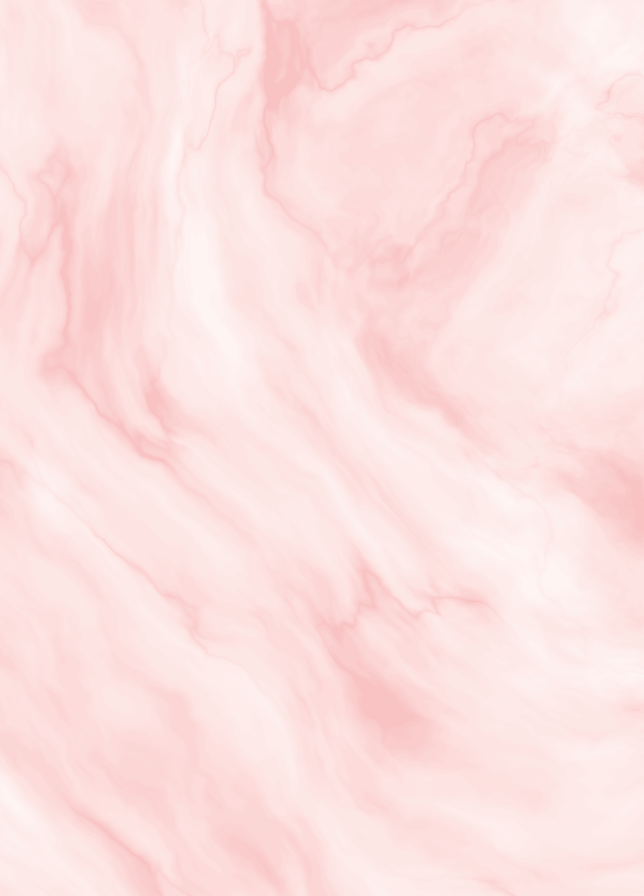
This texture is drawn by a WebGL 2 fragment shader. Its source:

```glsl
#version 300 es
precision highp float;

#define SWIRL_CENTRE vec2(0.97, 0.92)
#define CLOUD_SCALE vec2(5.6, 1.7)
#define VEIN_SCALE vec2(5.0, 1.7)
#define STREAK_SCALE vec2(17.0, 3.6)
#define CLOUD_AMOUNT 0.60
#define VEIN_AMOUNT 0.42
#define STREAK_AMOUNT 0.42
#define BAND_AMOUNT 0.11
#define BAND_PERIOD 0.30
#define BASE_TONE 0.455
#define WASH_STEPS 13.0
#define OCTAVE_GAIN 0.53

uniform vec2 u_resolution;
out vec4 fragColor;

// Unit gradient with a hashed direction per lattice point
vec2 latticeGradient(ivec2 cell) {
    uint h = uint(cell.x) * 1597334677u ^ uint(cell.y) * 3812015801u;
    h = (h ^ (h >> 15)) * 2246822519u;
    h ^= h >> 13;
    float angle = float(h & 0xffffu) / 65536.0 * 6.28319;
    return vec2(cos(angle), sin(angle));
}

float gradientNoise(vec2 p) {
    ivec2 cell = ivec2(floor(p));
    vec2 f = fract(p);
    vec2 w = f * f * f * (f * (f * 6.0 - 15.0) + 10.0);
    float a = dot(latticeGradient(cell), f);
    float b = dot(latticeGradient(cell + ivec2(1, 0)), f - vec2(1, 0));
    float c = dot(latticeGradient(cell + ivec2(0, 1)), f - vec2(0, 1));
    float d = dot(latticeGradient(cell + ivec2(1, 1)), f - vec2(1, 1));
    return mix(mix(a, b, w.x), mix(c, d, w.x), w.y);
}

float fbm(vec2 p, int octaves) {
    float sum = 0.0, amplitude = 1.0;
    for (int i = 0; i < octaves; i++) {
        sum += amplitude * gradientNoise(p);
        p = p * 2.03 + vec2(17.3, 9.1);
        amplitude *= OCTAVE_GAIN;
    }
    return sum;
}

vec2 warp(vec2 p, int octaves) {
    return vec2(fbm(p + vec2(3.7, 11.2), octaves), fbm(p + vec2(21.4, 5.9), octaves));
}

// Light, middle and deep pink
vec3 pinkRamp(float tone) {
    vec3 light = vec3(0.995, 0.957, 0.950);
    vec3 middle = vec3(0.992, 0.890, 0.882);
    vec3 deep = vec3(0.975, 0.760, 0.763);
    vec3 c = mix(light, middle, clamp(tone * 2.0, 0.0, 1.0));
    return mix(c, deep, clamp(tone * 2.0 - 1.0, 0.0, 1.0));
}

void main() {
    vec2 p = gl_FragCoord.xy / u_resolution.y;

    // Curved flow: across (radius) and along (angle), curlier at upper right
    float curl = smoothstep(0.80, 1.35, p.x + p.y);
    vec2 bend = mix(0.11, 0.22, curl) * warp(p * 2.3, 2);
    vec2 ragged = mix(0.014, 0.035, curl) * warp(p * 11.0 + 30.0, 4);
    vec2 toCentre = SWIRL_CENTRE - p - bend - ragged;
    float radius = length(toCentre);
    vec2 flow = vec2(radius, atan(toCentre.y, toCentre.x));

    // Broad clouds and bands
    float cloud = fbm(flow * CLOUD_SCALE + vec2(5.2, 31.7), 5);
    float band = cos(6.28319 * (radius - 0.53) / BAND_PERIOD);

    // Soft veins that fade in and out along their length
    float ridge = fbm(flow * VEIN_SCALE + vec2(43.1, 8.6), 5);
    float veinMask = smoothstep(-0.35, 0.25, gradientNoise(p * 4.0 + 61.0));
    float vein = exp(-abs(ridge) / 0.065) * veinMask;

    // Fine brushed streaks
    float streak = fbm(flow * STREAK_SCALE + vec2(12.5, 74.3), 4);
    streak *= mix(1.0, 0.5, curl);

    float tone = BASE_TONE + CLOUD_AMOUNT * cloud + BAND_AMOUNT * band
               + VEIN_AMOUNT * vein + STREAK_AMOUNT * streak;

    // Faint watercolour steps
    float level = tone * WASH_STEPS;
    float stepped = (floor(level) + smoothstep(0.25, 0.75, fract(level))) / WASH_STEPS;
    tone = clamp(mix(tone, stepped, 0.8), 0.0, 1.0);

    fragColor = vec4(pinkRamp(tone), 1.0);
}
```
